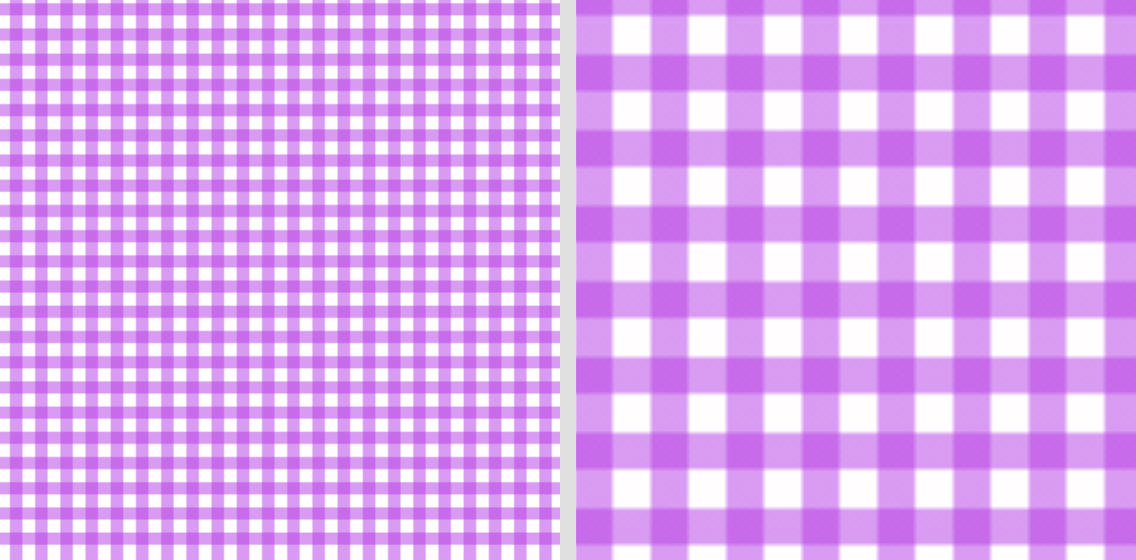
Left, the full canvas; right, a detail of the centre.
This pattern is drawn by a Shadertoy shader. Its source:

```glsl
// Gingham cloth: translucent lilac bands run both ways over white,
// and the tint deepens where two bands cross. Bands are distances to
// repeated centre lines; a faint weave tints the dyed areas.

const float REPEATS = 22.215;                   // repeats per canvas side
const vec2 FIRST_BAND = vec2(0.641, 0.846);     // first centre, in repeats
const vec2 BAND_WIDTH = vec2(0.495, 0.482);     // width, in repeats
const float EDGE_SOFTNESS = 0.032;              // in repeats
const float THREADS = 8.0;                      // threads per repeat
const float WEAVE_DEPTH = 0.004;

const vec3 WHITE = vec3(1.0, 0.994, 0.996);
const vec3 LILAC = vec3(0.85, 0.61, 0.95);
const vec3 VIOLET = vec3(0.78, 0.42, 0.92);

// Coverage of bands repeating upward from the first one, with smooth edges
float band(float position, float first, float width, float blur) {
    float fromFirst = position - first;
    float nearest = max(floor(fromFirst + 0.5), 0.0);
    float edge = abs(fromFirst - nearest) - 0.5 * width;
    return clamp(0.5 - 0.5 * edge / blur, 0.0, 1.0);
}

// Fine over-and-under thread pattern, from -1 to 1
float weave(vec2 position, float threads) {
    vec2 wave = sin(6.28318 * threads * position);
    return wave.x * wave.y;
}

void mainImage(out vec4 fragColor, in vec2 fragCoord) {
    vec2 cloth = fragCoord / iResolution.y * REPEATS;
    float pixel = REPEATS / iResolution.y;
    float blur = max(EDGE_SOFTNESS, 0.6 * pixel);

    // Warp and weft bands
    float warp = band(cloth.x, FIRST_BAND.x, BAND_WIDTH.x, blur);
    float weft = band(cloth.y, FIRST_BAND.y, BAND_WIDTH.y, blur);

    // Layered dye: white, one band, or two bands
    vec3 color = mix(mix(WHITE, LILAC, warp), mix(LILAC, VIOLET, warp), weft);

    // Weave shows only on dyed cloth and fades once too fine to resolve
    float visible = 1.0 - smoothstep(0.35, 0.5, THREADS * pixel);
    color += WEAVE_DEPTH * visible * max(warp, weft) * weave(cloth, THREADS);

    fragColor = vec4(color, 1.0);
}
```
